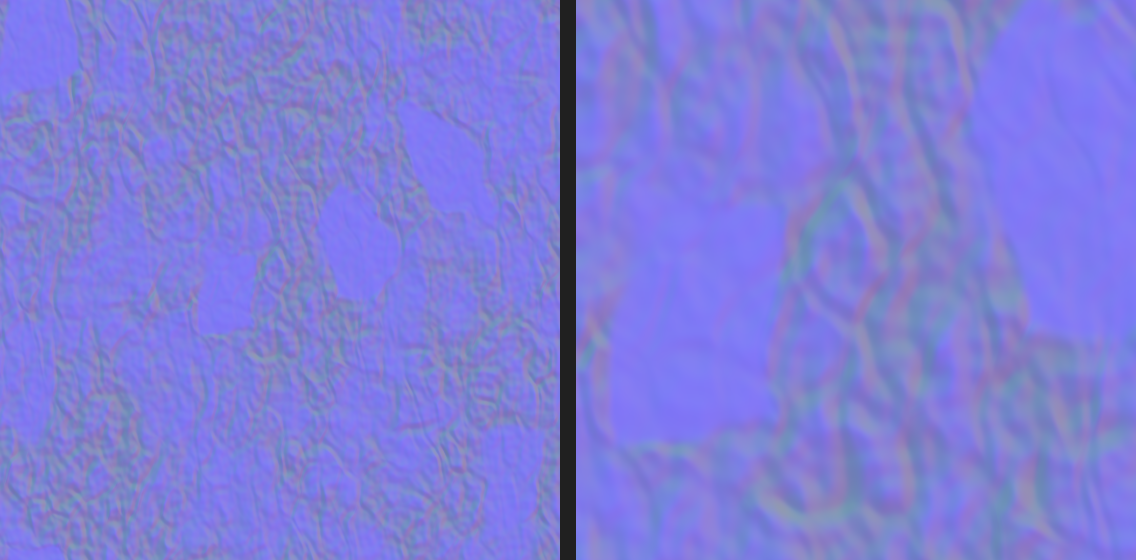
Left: the whole. Right: its middle third, enlarged.
Write a WebGL 1 fragment shader that draws this texture map.

```glsl
precision highp float;
// Tiling normal map of cracked tree bark: smooth plates, dull upright fissures and rough grain.
uniform vec2 u_resolution;

const float FLAT_BLUE = 0.975;
const float BASE_RED = 0.503;
const float BASE_GREEN = 0.474;

vec2 hash2(vec2 p) {
  vec3 q = fract(p.xyx * vec3(0.1031, 0.1030, 0.0973));
  q += dot(q, q.yzx + 33.33);
  return fract((q.xx + q.yz) * q.zy);
}

// Slope contribution of one lattice corner, wrapped to the period.
float corner(vec2 cell, vec2 offset, vec2 period, float seed) {
  float angle = 6.2832 * hash2(mod(cell, period) + seed).x;
  return dot(vec2(cos(angle), sin(angle)), offset);
}

// Gradient noise that repeats over the unit square; period is whole cells.
float noise(vec2 uv, vec2 period, float seed) {
  vec2 p = uv * period;
  vec2 i = floor(p);
  vec2 f = p - i;
  vec2 u = f * f * f * (f * (f * 6.0 - 15.0) + 10.0);
  vec2 e = vec2(1.0, 0.0);
  float low = mix(corner(i, f, period, seed),
                  corner(i + e.xy, f - e.xy, period, seed), u.x);
  float high = mix(corner(i + e.yx, f - e.yx, period, seed),
                   corner(i + e.xx, f - e.xx, period, seed), u.x);
  return mix(low, high, u.y);
}

// Wrapped Voronoi cells: x is the gap to the cell border, y a random cell id.
vec2 plates(vec2 uv, vec2 period, float seed) {
  vec2 p = uv * period;
  vec2 i = floor(p);
  float nearest = 9.0;
  float second = 9.0;
  float id = 0.0;
  for (int y = -1; y <= 1; y++) {
    for (int x = -1; x <= 1; x++) {
      vec2 cell = i + vec2(float(x), float(y));
      vec2 key = mod(cell, period) + seed;
      float d = length(cell + 0.1 + 0.8 * hash2(key) - p);
      if (d < nearest) {
        second = nearest;
        nearest = d;
        id = hash2(key + 57.0).x;
      } else {
        second = min(second, d);
      }
    }
  }
  return vec2(second - nearest, id);
}

// Bends the coordinates so that borders wander and fray.
vec2 warp(vec2 uv) {
  vec2 broad = vec2(noise(uv, vec2(5.0, 4.0), 11.0), noise(uv, vec2(5.0, 4.0), 23.0));
  vec2 tight = vec2(noise(uv, vec2(26.0, 20.0), 31.0), noise(uv, vec2(26.0, 20.0), 43.0));
  return uv + 0.045 * broad + 0.010 * tight;
}

// Share of rough grain: patchy, and low on the calm large plates.
float roughness(vec2 uv, vec2 plate) {
  float patches = noise(uv, vec2(5.0, 3.0), 61.0) + noise(uv, vec2(17.0, 10.0), 71.0);
  float calm = smoothstep(0.26, 0.14, plate.y) * smoothstep(0.02, 0.12, plate.x);
  return mix(0.42 + 0.58 * smoothstep(-0.4, 0.4, patches), 0.22, calm);
}

// x is the bark height in canvas units, y the dullness of grain and crevices.
vec2 bark(vec2 uv) {
  vec2 bent = warp(uv);
  vec2 large = plates(bent, vec2(8.0, 5.0), 3.0);
  vec2 small = plates(bent, vec2(26.0, 14.0), 83.0);
  float rough = roughness(bent, large);
  float broken = smoothstep(-0.3, 0.3, noise(uv, vec2(14.0, 9.0), 139.0));
  float fissure = abs(noise(bent, vec2(11.0, 2.0), 97.0));
  float lumps = noise(bent, vec2(44.0, 26.0), 109.0);
  float grain = noise(uv, vec2(80.0, 62.0), 127.0);

  // Raised plates of two sizes, upright fissures, lumps and fine grain.
  float height = 0.008 * (0.2 + large.y) * broken * smoothstep(0.0, 0.12, large.x);
  height += 0.007 * (0.2 + small.y) * rough * smoothstep(0.0, 0.32, small.x);
  height -= 0.007 * rough * broken * (1.0 - smoothstep(0.0, 0.07, fissure));
  height += rough * (0.016 * lumps + 0.009 * grain);

  // Crevices and hollows dull the surface.
  float crevice = broken * (1.0 - smoothstep(0.0, 0.16, large.x));
  crevice = max(crevice, rough * (1.0 - smoothstep(0.0, 0.4, small.x)));
  crevice = max(crevice, broken * rough * (1.0 - smoothstep(0.02, 0.13, fissure)));
  float dullness = 0.9 * rough + 0.7 * crevice - rough * (0.6 * lumps + 0.5 * grain);
  return vec2(height, max(dullness, 0.0));
}

void main() {
  vec2 uv = gl_FragCoord.xy / u_resolution;
  vec2 e = vec2(0.0027, 0.0);
  vec2 right = bark(uv + e.xy);
  vec2 left = bark(uv - e.xy);
  vec2 up = bark(uv + e.yx);
  vec2 down = bark(uv - e.yx);

  // Surface slope and softened normal.
  vec2 slope = vec2(left.x - right.x, down.x - up.x) / (2.0 * e.x);
  float dull = 0.25 * (left.y + right.y + up.y + down.y);
  float steepness = dot(slope, slope);
  float facing = inversesqrt(1.0 + 0.4 * steepness + dull * dull);
  vec2 tilt = 0.08 * slope * inversesqrt(1.0 + 0.6 * steepness);

  float blue = mix(0.5, FLAT_BLUE, facing);
  float greening = 0.2 * (FLAT_BLUE - blue);
  gl_FragColor = vec4(BASE_RED + tilt.x, BASE_GREEN + greening + tilt.y, blue, 1.0);
}
```
